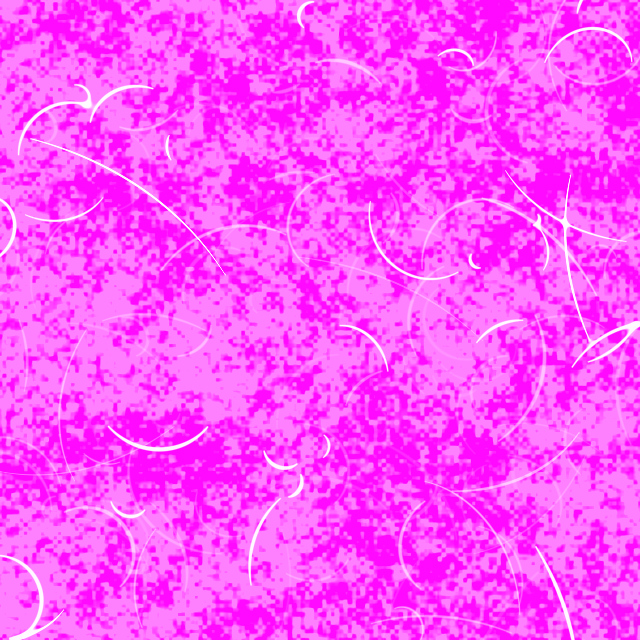
Write a WebGL 1 fragment shader that draws this texture.

```glsl
precision highp float;
uniform vec2 u_resolution;

const vec3 MAGENTA = vec3(1.0, 0.04, 1.0);
const vec3 PINK = vec3(1.0, 0.5, 1.0);
const vec3 WHITE = vec3(1.0);
const int FAINT_COUNT = 90;
const int BRIGHT_COUNT = 30;

float hash(vec2 p) {
  vec3 q = fract(p.xyx * 0.1031);
  q += dot(q, q.yzx + 33.33);
  return fract((q.x + q.y) * q.z);
}

// Value noise with steep steps, so that cells stay slightly blocky
float blockNoise(vec2 p) {
  vec2 cell = floor(p);
  vec2 f = smoothstep(0.15, 0.85, fract(p));
  float low = mix(hash(cell), hash(cell + vec2(1.0, 0.0)), f.x);
  float high = mix(hash(cell + vec2(0.0, 1.0)), hash(cell + 1.0), f.x);
  return mix(low, high, f.y);
}

float mottle(vec2 p) {
  return 0.34 * blockNoise(p * 150.0)
       + 0.26 * blockNoise(p * 71.0 + 17.0)
       + 0.22 * blockNoise(p * 27.0 + 41.0)
       + 0.18 * blockNoise(p * 7.0 + 83.0);
}

// Dark horizontal band with a fine line along its core
float band(float y, float centre) {
  float d = abs(y - centre);
  return 0.07 * exp(-d * d / 0.0012) + 0.04 * exp(-d * d / 0.00001);
}

// Distance to a tapered spiral arc around a random midpoint
float strand(vec2 p, float id, float seed, float minLength, float maxLength, float halfWidth) {
  vec2 middle = vec2(hash(vec2(id, seed)), hash(vec2(id, seed + 1.0)));
  float heading = 6.2832 * hash(vec2(id, seed + 2.0));
  float halfSpan = mix(0.15, 1.4, hash(vec2(id, seed + 3.0)));
  float arcLength = mix(minLength, maxLength, hash(vec2(id, seed + 4.0)));
  float spiral = 0.7 * hash(vec2(id, seed + 5.0)) - 0.35;
  float radius = 0.5 * arcLength / halfSpan;
  vec2 axis = vec2(cos(heading), sin(heading));
  vec2 offset = p - middle;
  vec2 q = vec2(dot(offset, axis) + radius, dot(offset, vec2(-axis.y, axis.x)));
  float angle = clamp(atan(q.y, q.x), -halfSpan, halfSpan);
  float t = angle / halfSpan;
  vec2 nearest = radius * (1.0 + spiral * t) * vec2(cos(angle), sin(angle));
  return length(q - nearest) - halfWidth * (1.0 - 0.6 * t * t);
}

// Smooth union that webs the strands together where they cross
float smoothUnion(float a, float b, float k) {
  float h = max(k - abs(a - b), 0.0) / k;
  return min(a, b) - 0.25 * k * h * h;
}

float cover(float d, float edge) {
  return 1.0 - smoothstep(-edge, edge, d);
}

float faintStrands(vec2 p, float edge) {
  float clear = 1.0;
  for (int i = 0; i < FAINT_COUNT; i++) {
    float id = float(i);
    float strength = hash(vec2(id, 211.0));
    float d = strand(p, id, 101.0, 0.04, 0.24, mix(0.0015, 0.0032, hash(vec2(id, 223.0))));
    clear *= 1.0 - mix(0.12, 0.65, strength * strength) * cover(d, edge);
  }
  return 1.0 - clear;
}

float brightStrands(vec2 p, float edge) {
  float d = 1.0;
  for (int i = 0; i < BRIGHT_COUNT; i++) {
    float id = float(i);
    float halfWidth = mix(0.0018, 0.0034, hash(vec2(id, 307.0)));
    d = smoothUnion(d, strand(p, id, 401.0, 0.02, 0.22, halfWidth), 0.014);
  }
  return cover(d, edge);
}

void main() {
  vec2 uv = gl_FragCoord.xy / u_resolution.y;
  float edge = max(0.0011, 0.8 / u_resolution.y);

  // Mottled ground with two dark bands and a paler middle
  float tone = mottle(uv) - band(uv.y, 0.71) - band(uv.y, 0.285);
  vec2 fromMiddle = (uv - vec2(0.43, 0.52)) / vec2(0.22, 0.09);
  tone += 0.05 * exp(-dot(fromMiddle, fromMiddle));
  vec3 color = mix(MAGENTA, PINK, clamp((tone - 0.39) / 0.175, 0.0, 1.0));

  // Pale threads below, white threads on top
  color = mix(color, WHITE, faintStrands(uv, edge * 1.3));
  color = mix(color, WHITE, 0.96 * brightStrands(uv, edge));
  gl_FragColor = vec4(color, 1.0);
}
```
